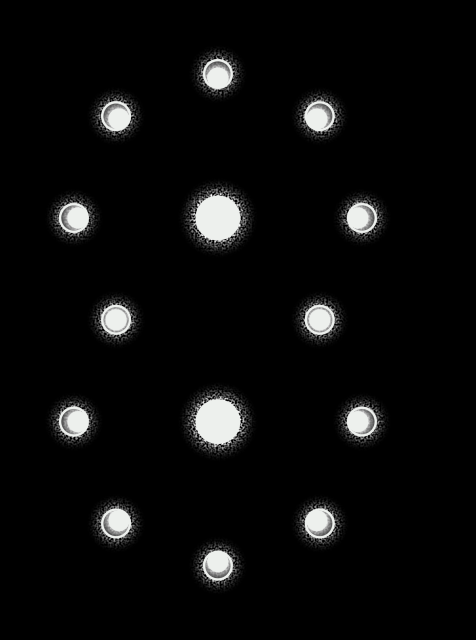
A Shadertoy shader for this background:

```glsl
// Two white suns, each circled by ringed moons with grainy halos, on black.

vec2 gradientAt(vec2 cell) {
    vec3 h = fract(vec3(cell.xyx) * vec3(0.1031, 0.1030, 0.0973));
    h += dot(h, h.yzx + 33.33);
    float angle = 6.2832 * fract((h.x + h.y) * h.z);
    return vec2(cos(angle), sin(angle));
}

float gradientNoise(vec2 p) {
    vec2 i = floor(p), f = fract(p);
    vec2 u = f * f * (3.0 - 2.0 * f);
    vec2 e = vec2(0.0, 1.0);
    float low = mix(dot(gradientAt(i), f), dot(gradientAt(i + e.yx), f - e.yx), u.x);
    float high = mix(dot(gradientAt(i + e), f - e), dot(gradientAt(i + 1.0), f - 1.0), u.x);
    return mix(low, high, u.y);
}

// Soft fall-off outside an edge, reaching zero at the given width.
float halo(float edgeDistance, float width) {
    float t = clamp(1.0 - edgeDistance / width, 0.0, 1.0);
    return t * t;
}

float fill(float d, float pixel) {
    return 1.0 - smoothstep(-0.7 * pixel, 0.7 * pixel, d);
}

void mainImage(out vec4 fragColor, in vec2 fragCoord) {
    float pixel = 1.0 / iResolution.y;
    vec2 p = (fragCoord - 0.5 * iResolution.xy) * pixel - vec2(-0.0314, 0.0003);

    // The lower system mirrors the upper one; they share the two moons between.
    float orbit = 0.2250;
    vec2 q = vec2(p.x, abs(p.y)) - vec2(0.0, orbit * 0.7071);

    float grain = clamp(0.8 + 2.4 * gradientNoise(p * 337.0 + 400.0), 0.0, 2.0);

    // Sun
    float sunEdge = length(q) - 0.0350;
    float glow = 0.55 * halo(sunEdge, 0.029) * grain;
    float white = fill(sunEdge, pixel);

    // Moons, from lower right round to lower left
    for (int i = 0; i < 7; i++) {
        float angle = 0.7854 * float(i - 1);
        vec2 outward = vec2(cos(angle), sin(angle));
        vec2 m = q - orbit * outward;
        float r = length(m);

        // The core leans to its sun, except where two suns pull equally
        float lean = (i == 0 || i == 6) ? 0.0 : 0.0064;
        float coreEdge = length(m + lean * outward) - 0.0166;

        float outer = 0.40 * halo(r - 0.0234, 0.024) * grain;
        float inner = 0.75 * halo(coreEdge, 0.026) * mix(1.0, grain, 0.15);
        glow = max(glow, mix(outer, inner, fill(r - 0.0215, pixel)));

        float ring = fill(abs(r - 0.0216) - 0.0019, pixel);
        white = max(white, max(ring, fill(coreEdge, pixel)));
    }

    vec3 color = mix(vec3(glow), vec3(0.93, 0.94, 0.93), white);
    fragColor = vec4(color, 1.0);
}
```
